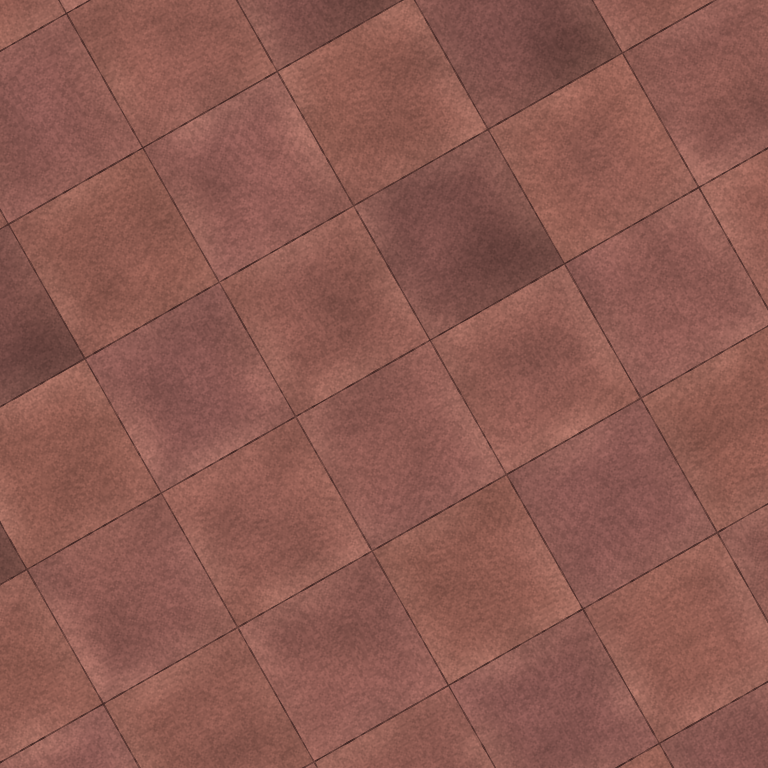
Give the GLSL for this texture, as a Shadertoy shader.

```glsl
// Terracotta floor of square tiles, laid at a tilt with thin dark joints.
// Each tile gets its own hue, soft mottling, worn pale borders and fine
// grain; a few tiles carry a dark stain along their lower right side.

#define TILE 0.2013               // tile side, in canvas heights
#define TILT 0.517                // rotation of the grid, radians
#define ANCHOR vec2(0.560, 0.557) // one grid crossing
#define JOINT 0.0021              // joint width, in canvas heights
#define CLOUD_SCALE 3.4           // cloud cells per tile
#define CLOUD_DEPTH 0.27
#define GRAIN_SCALE 88.0          // grain cells per tile
#define GRAIN_DEPTH 0.29
#define WEAR_WIDTH 0.27           // pale border, in tile sides
#define WEAR_DEPTH 0.52

const vec3 WARM_CLAY  = vec3(0.562, 0.358, 0.311);
const vec3 MAUVE_CLAY = vec3(0.522, 0.335, 0.313);
const vec3 WORN_CLAY  = vec3(0.670, 0.460, 0.405);
const vec3 JOINT_DARK = vec3(0.250, 0.150, 0.140);

float hash(vec2 p) {
    return fract(sin(dot(p, vec2(127.1, 311.7))) * 43758.5);
}

float noise(vec2 p) {
    vec2 cell = floor(p), f = fract(p);
    f = f * f * (3.0 - 2.0 * f);
    float low  = mix(hash(cell), hash(cell + vec2(1, 0)), f.x);
    float high = mix(hash(cell + vec2(0, 1)), hash(cell + vec2(1, 1)), f.x);
    return mix(low, high, f.y);
}

float fbm(vec2 p) {
    float sum = 0.0, amp = 0.5;
    for (int i = 0; i < 4; i++) {
        sum += amp * noise(p);
        p = mat2(1.6, 1.2, -1.2, 1.6) * p + 7.3;
        amp *= 0.5;
    }
    return sum / 0.9375;
}

// 1 on the tiles that carry a dark stain
float stainedTile(vec2 id) {
    float inRow = step(abs(id.y - 1.0), 1.5);
    float shift = mod(id.y, 2.0);
    return inRow * step(mod(id.x - shift + 0.5, 4.0), 1.0);
}

vec3 tileColour(vec2 id, vec2 f) {
    vec2 seed = id * 17.0 + 40.0;
    float clouds = fbm(f * CLOUD_SCALE + seed);

    // hue alternates like a chequerboard, loosened by chance
    float odd = step(1.0, mod(id.x + id.y + 0.5, 2.0));
    float warmth = mix(odd, hash(id + 3.7), 0.4);
    warmth += 0.4 * (noise(f * 2.0 + seed + 9.0) - 0.5);
    vec3 colour = mix(MAUVE_CLAY, WARM_CLAY, clamp(warmth, 0.0, 1.0));
    colour *= 0.98 + 0.04 * hash(id + 11.3);

    // pale worn border, uneven along the sides
    vec2 side = min(f, 1.0 - f);
    float wear = 1.0 - smoothstep(0.0, WEAR_WIDTH, min(side.x, side.y));
    wear *= smoothstep(0.2, 0.8, noise(f * 2.3 + seed + 21.0)) * 0.6 + 0.4;
    colour = mix(colour, WORN_CLAY, WEAR_DEPTH * wear * (0.5 + clouds * 0.7));

    // dark stain
    float spot = 1.0 - smoothstep(0.0, 0.6, length((f - vec2(0.8, 0.15)) * vec2(0.9, 1.1)));
    float stain = stainedTile(id) * (0.07 + 0.2 * spot * (0.6 + 0.7 * clouds));
    colour *= 1.0 - stain;

    return colour * (1.0 + CLOUD_DEPTH * (clouds - 0.5));
}

void mainImage(out vec4 fragColor, in vec2 fragCoord) {
    vec2 uv = fragCoord / iResolution.y;
    float pixel = 1.0 / iResolution.y;

    // tilted grid, one unit per tile
    float c = cos(TILT), s = sin(TILT);
    vec2 d = uv - ANCHOR;
    vec2 grid = vec2(c * d.x + s * d.y, c * d.y - s * d.x) / TILE;
    vec2 id = floor(grid), f = fract(grid);

    vec3 colour = tileColour(id, f);

    // fine specks over slightly larger flecks
    vec2 g = grid * GRAIN_SCALE;
    float specks = noise(g), flecks = noise(g * vec2(0.32, 0.5) + 31.0);
    colour *= 1.0 + GRAIN_DEPTH * (0.7 * specks + 0.3 * flecks - 0.5);

    // thin broken joints; the steep ones are fainter
    vec2 gap = min(f, 1.0 - f) * TILE;
    float halfWidth = 0.5 * JOINT * (0.7 + 0.6 * noise(grid * 24.0));
    vec2 joint = 1.0 - smoothstep(halfWidth - 0.5 * pixel, halfWidth + 0.5 * pixel, gap);
    joint *= vec2(0.72, 0.86) * (0.55 + 0.6 * noise(grid * 38.0 + 5.0));
    colour = mix(colour, JOINT_DARK, clamp(max(joint.x, joint.y), 0.0, 1.0));

    fragColor = vec4(colour, 1.0);
}
```
